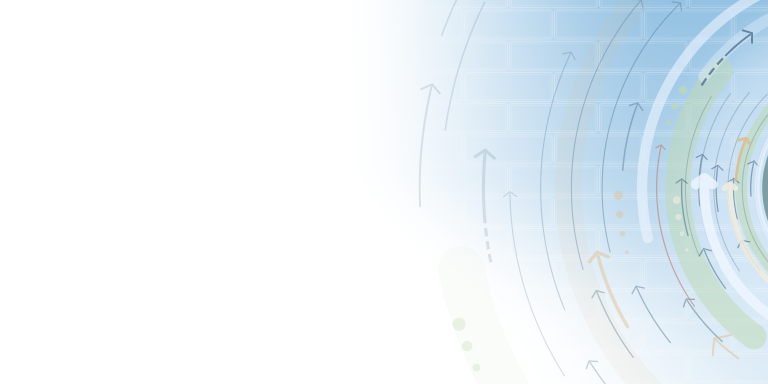
A WebGL 1 fragment shader for this background:

```glsl
precision highp float;
// Pale blue technical background: concentric arcs and curved arrows around a hub beyond the right edge.
uniform vec2 u_resolution;

#define HUB vec2(2.24, 0.51)
#define SKY vec3(0.58, 0.76, 0.89)
#define SLATE vec3(0.28, 0.42, 0.52)
#define LEAF vec3(0.74, 0.85, 0.70)
#define AMBER vec3(0.87, 0.74, 0.56)
#define CREAM vec3(0.94, 0.93, 0.87)
#define ICE vec3(0.93, 0.96, 1.0)
#define BRICK vec2(0.234, 0.0813)
#define HAIR 0.0028

// Antialiased coverage of a signed distance
float cover(float d) {
  return clamp(0.5 - d * u_resolution.y, 0.0, 1.0);
}

// Polar point q = (radius, angle); angle is zero to the left and grows upward
float arc(vec2 q, float radius, float from, float to, float width) {
  float beyond = max(max(from - q.y, q.y - to), 0.0) * radius;
  return cover(length(vec2(q.x - radius, beyond)) - 0.5 * width);
}

// Open chevron with its point at the given angle
float chevron(vec2 q, float radius, float tip, float size, float width) {
  vec2 v = vec2(abs(q.x - radius), (tip - q.y) * radius);
  vec2 wing = size * vec2(1.0, 0.75);
  float along = clamp(dot(v, wing) / dot(wing, wing), 0.0, 1.0);
  return cover(length(v - wing * along) - 0.5 * width);
}

float arrow(vec2 q, float radius, float from, float tip, float size, float width) {
  return max(arc(q, radius, from, tip, width), chevron(q, radius, tip, size, width));
}

// Dashed continuation below an arc
float dashes(vec2 q, float radius, float top, float width) {
  float gap = abs(fract((top - q.y) * radius / 0.034) - 0.5) - 0.32;
  return arc(q, radius, top - 0.1 / radius, top, width) * cover(gap * 0.034);
}

// Trail of shrinking dots along an arc
float dots(vec2 q, float radius, float start, float size) {
  float mask = 0.0;
  for (int i = 0; i < 4; i++) {
    float k = float(i);
    float angle = start - 0.024 * k / (radius * 0.45 + 0.2) * 1.6;
    mask = max(mask, arc(q, radius, angle, angle, size * (1.0 - 0.2 * k)));
  }
  return mask;
}

// Double outlines of staggered rounded bricks
float bricks(vec2 p) {
  vec2 cell = (p - vec2(1.09, 0.977)) / BRICK;
  cell.x += 0.5 * mod(floor(cell.y), 2.0);
  vec2 local = abs(fract(cell) - 0.5) * BRICK;
  vec2 corner = local - 0.5 * BRICK + 0.011;
  float edge = length(max(corner, 0.0)) + min(max(corner.x, corner.y), 0.0) - 0.008;
  return max(cover(abs(edge) - 0.001), 0.6 * cover(abs(edge + 0.005) - 0.0008));
}

void main() {
  vec2 p = gl_FragCoord.xy / u_resolution.y;
  p.x += 2.0 - u_resolution.x / u_resolution.y;
  vec2 d = p - HUB;
  vec2 q = vec2(length(d), atan(d.y, -d.x));

  // Sky wash, receding toward the lower left
  float shore = 0.87 + 0.45 * (1.0 - smoothstep(0.0, 0.6, p.y));
  float wash = smoothstep(0.0, 1.0, (p.x - shore) / 0.9);
  vec3 col = mix(vec3(1.0), SKY, wash * mix(0.35, 1.0, p.y));
  col = mix(col, ICE, 0.4 * (1.0 - smoothstep(0.36, 0.56, q.x)));
  col = mix(col, vec3(1.0), 0.32 * bricks(p) * smoothstep(0.95, 1.3, p.x));

  // Broad translucent bands
  col = mix(col, LEAF, 0.5 * arc(q, 0.475, -0.95, 0.7, 0.066));
  col = mix(col, ICE, 0.6 * arc(q, 0.568, -0.23, 1.1, 0.027));
  col = mix(col, ICE, 0.35 * arc(q, 0.50, 0.62, 1.2, 0.03));
  col = mix(col, AMBER, 0.09 * arc(q, 0.76, -0.8, 0.7, 0.07));
  col = mix(col, LEAF, 0.07 * arc(q, 1.06, -0.8, -0.2, 0.12));
  col = mix(col, LEAF, 0.55 * arc(q, 0.31, -1.2, 1.2, 0.03));

  // Long hairlines sweeping around the hub
  for (int i = 0; i < 4; i++) {
    float k = float(i);
    float line = arrow(q, 0.672 + 0.08 * k, -0.25 - 0.035 * k * k, 0.8 - 0.09 * k * k, 0.017, HAIR);
    col = mix(col, SLATE, (0.4 - 0.06 * k) * line);
  }

  // Short arrows climbing below the middle, and near the hub
  for (int i = 0; i < 6; i++) {
    float k = float(i);
    float tip = -0.45 + 0.12 * sin(2.1 * k + 0.3);
    float low = arrow(q, 0.337 + 0.1 * k, tip - 0.27, tip, 0.017, 0.0035);
    float rise = 0.15 + 0.1 * cos(2.4 * k);
    float near = arrow(q, 0.285 + 0.045 * k, rise - 0.32, rise, 0.014, 0.0035);
    col = mix(col, SLATE, (0.6 - 0.06 * k) * low);
    col = mix(col, SLATE, 0.55 * near * step(k, 4.0));
    col = mix(col, SLATE, 0.3 * arc(q, 0.27 + 0.037 * k, -0.9 + 0.1 * k, 0.95 - 0.08 * k, HAIR));
  }

  // Pale arrows at the outer left
  float outer = arrow(q, 1.147, -0.041, 0.238, 0.025, 0.005);
  outer = max(outer, arc(q, 1.091, 0.139, 0.46, 0.004));
  outer = max(outer, arc(q, 1.16, 0.35, 0.6, 0.004));
  outer = max(outer, arrow(q, 0.981, -0.09, 0.101, 0.025, 0.008));
  outer = max(outer, dashes(q, 0.981, -0.1, 0.008));
  col = mix(col, SLATE, 0.17 * outer);

  // Accent arrows
  col = mix(col, SLATE, 0.4 * arrow(q, 0.62, 0.076, 0.366, 0.018, 0.004));
  col = mix(col, SLATE, 0.75 * max(arrow(q, 0.492, 0.78, 0.962, 0.02, 0.005), dashes(q, 0.492, 0.77, 0.006)));
  col = mix(col, vec3(0.76, 0.5, 0.48), 0.65 * arrow(q, 0.53, -0.619, 0.213, 0.012, 0.0032));
  col = mix(col, AMBER, 0.45 * arrow(q, 0.705, -0.537, -0.239, 0.025, 0.009));
  col = mix(col, AMBER, 0.5 * arrow(q, 0.545, -0.95, -0.8, 0.035, 0.005));
  col = mix(col, ICE, 0.85 * arrow(q, 0.406, -1.1, 0.065, 0.022, 0.026));
  col = mix(col, CREAM, 0.85 * arrow(q, 0.339, -0.9, 0.03, 0.014, 0.015));
  col = mix(col, AMBER, 0.9 * arrow(q, 0.324, 0.065, 0.413, 0.016, 0.007));

  // Dot trails
  col = mix(col, LEAF, 0.3 * dots(q, 1.103, -0.327, 0.034));
  col = mix(col, LEAF, 0.7 * dots(q, 0.527, 0.505, 0.022));
  col = mix(col, AMBER, 0.4 * dots(q, 0.63, -0.03, 0.024));
  col = mix(col, CREAM, 0.6 * dots(q, 0.479, -0.065, 0.02));

  // Dark core with a light rim
  col = mix(col, ICE, 0.7 * cover(abs(q.x - 0.268) - 0.006));
  col = mix(col, mix(SLATE, LEAF, 0.35), 0.85 * cover(q.x - 0.255));
  gl_FragColor = vec4(col, 1.0);
}
```
